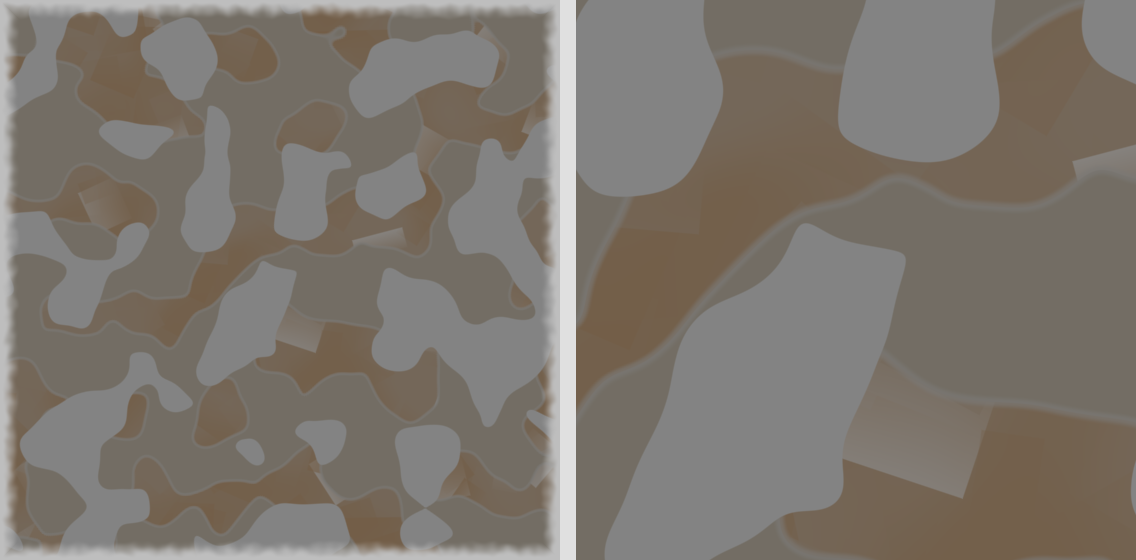
Left, the full canvas; right, a detail of the centre.
This pattern is drawn by a Shadertoy shader. Its source:

```glsl
// Weathered camouflage: smooth grey blobs over olive ground and brown patches.
// Warped gradient noise cuts the shapes, translucent rotated boxes facet the
// brown, and a pale frame with a soft ragged edge surrounds everything.

const vec3 OLIVE  = vec3(0.450, 0.428, 0.392);
const vec3 TAUPE  = vec3(0.455, 0.405, 0.350);
const vec3 RUST   = vec3(0.450, 0.365, 0.275);
const vec3 SILVER = vec3(0.550, 0.550, 0.550);
const vec3 RIM    = vec3(0.480, 0.472, 0.460);
const vec3 GREY   = vec3(0.515);
const vec3 FRAME  = vec3(0.745);

// Integer hash: two values in 0..1 per lattice cell and seed.
vec2 hash2(vec2 cell, float seed) {
    uvec3 v = uvec3(ivec3(vec3(cell, seed)) + 4096);
    v = v * 1664525u + 1013904223u;
    v.x += v.y * v.z; v.y += v.z * v.x; v.z += v.x * v.y;
    v ^= v >> 16u;
    v.x += v.y * v.z; v.y += v.z * v.x;
    return vec2(v.xy >> 8u) / 16777216.0;
}

mat2 rotation(float angle) {
    float c = cos(angle), s = sin(angle);
    return mat2(c, s, -s, c);
}

float cornerSlope(vec2 cell, vec2 offset, float seed) {
    float angle = 6.2832 * hash2(cell, seed).x;
    return dot(vec2(cos(angle), sin(angle)), offset);
}

float gradientNoise(vec2 p, float seed) {
    vec2 i = floor(p), f = p - i;
    vec2 u = f * f * f * (f * (f * 6.0 - 15.0) + 10.0);
    vec2 e = vec2(1.0, 0.0);
    float low  = mix(cornerSlope(i, f, seed),
                     cornerSlope(i + e.xy, f - e.xy, seed), u.x);
    float high = mix(cornerSlope(i + e.yx, f - e.yx, seed),
                     cornerSlope(i + e.xx, f - e.xx, seed), u.x);
    return mix(low, high, u.y);
}

// Two rotated noises on a warped domain hide the lattice.
float patchField(vec2 p, float scale, float seed) {
    vec2 warp = vec2(gradientNoise(p * 13.0, seed + 1.0),
                     gradientNoise(p * 13.0, seed + 2.0));
    vec2 q = (p + 0.025 * warp) * scale;
    return 0.75 * gradientNoise(rotation(0.6) * q, seed + 3.0)
         + 0.50 * gradientNoise(rotation(1.9) * q * 1.35, seed + 4.0);
}

// Approximate signed distance, in canvas units, to a level of a field.
float levelDistance(float field, float level, float pixel) {
    float slope = length(vec2(dFdx(field), dFdy(field))) / pixel;
    return (field - level) / max(slope, 0.9);
}

float boxDistance(vec2 p, vec2 halfSize) {
    vec2 d = abs(p) - halfSize;
    return length(max(d, 0.0)) + min(max(d.x, d.y), 0.0);
}

// Lay one grid of translucent, rotated, shaded boxes over a colour.
vec3 addFacets(vec3 base, vec2 p, float scale, float seed, float pixel) {
    vec2 g = p * scale, home = floor(g);
    for (int k = 0; k < 9; k++) {
        vec2 cell = home + vec2(k % 3, k / 3) - 1.0;
        vec2 place = hash2(cell, seed);
        vec2 shape = hash2(cell, seed + 1.0);
        vec2 tone  = hash2(cell, seed + 2.0);
        vec2 halfSize = vec2(0.2) + 0.38 * shape;
        vec2 q = rotation(6.2832 * tone.x) * (g - cell - place);
        float edge = pixel * scale;
        float inside = 1.0 - smoothstep(-edge, edge, boxDistance(q, halfSize));
        float shade = clamp(0.55 + 0.45 * q.x / halfSize.x, 0.0, 1.0);
        vec3 tint = tone.y > 0.86 ? SILVER
                  : mix(RUST, TAUPE, smoothstep(0.2, 0.6, tone.y));
        base = mix(base, tint, inside * shade * (0.35 + 0.45 * shape.y));
    }
    return base;
}

void mainImage(out vec4 fragColor, in vec2 fragCoord) {
    float pixel = 1.0 / iResolution.y;
    vec2 uv = fragCoord * pixel;
    vec2 size = iResolution.xy * pixel;

    // Brown patches, faceted, with a faint soft rim.
    float brown = levelDistance(patchField(uv, 6.5, 10.0), 0.045, pixel);
    float depth = smoothstep(-0.3, 0.3, gradientNoise(uv * 6.0, 30.0));
    vec3 fill = mix(TAUPE, RUST, 0.75 * depth);
    fill = addFacets(fill, uv, 8.0, 40.0, pixel);
    fill = addFacets(fill, uv + 0.37, 11.0, 50.0, pixel);
    vec3 color = mix(OLIVE, fill, smoothstep(-pixel, pixel, brown));
    float rim = 1.0 - smoothstep(0.0005, 0.0045, abs(brown));
    color = mix(color, RIM, 0.65 * rim);

    // Flat grey blobs on top.
    float blob = levelDistance(patchField(uv + 3.7, 7.0, 20.0), 0.095, pixel);
    color = mix(color, GREY, smoothstep(-pixel, pixel, blob));

    // Pale frame with a blurred, ragged inner edge.
    vec2 border = min(uv, size - uv);
    float ragged = min(border.x, border.y) + 0.008 * gradientNoise(uv * 48.0, 60.0);
    color = mix(FRAME, color, smoothstep(0.005, 0.034, ragged));

    fragColor = vec4(color, 1.0);
}
```
